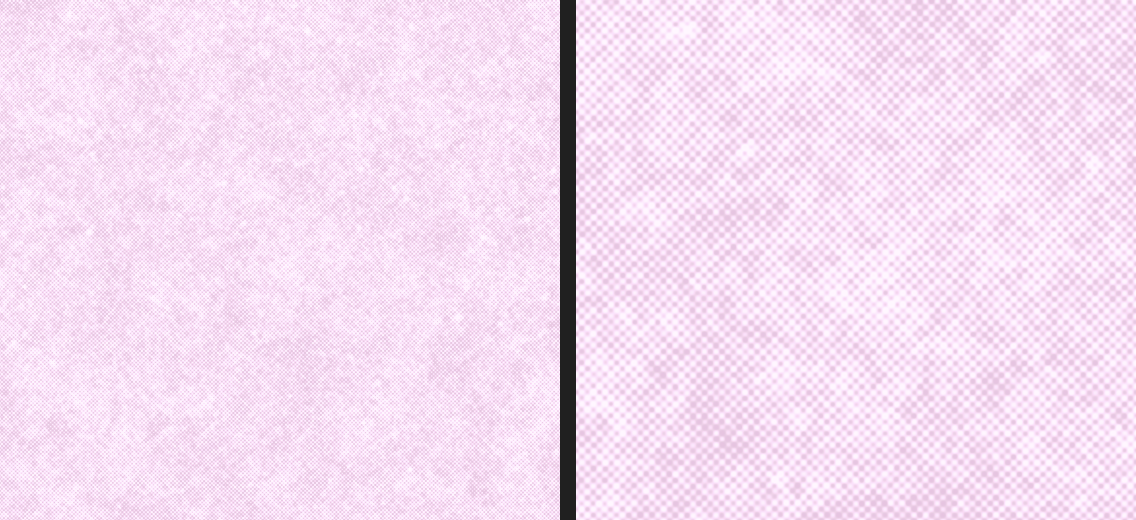
Left: the whole. Right: its middle third, enlarged.
This texture is drawn by a Shadertoy shader. Its source:

```glsl
// Pale pink woven cloth: a fine checker of soft dots, broken up by
// short diagonal strokes, uneven threads, faint cloudy wear and white flecks.
// A single tone value is summed from these layers and mapped to a colour ramp.

const float PI = 3.14159265;
const float THREADS = 288.0;    // half periods of the weave across the width
const float FLECK_GRID = 26.0;  // fleck cells across the width

const vec3 RAMP[6] = vec3[6](
    vec3(0.90, 0.77, 0.88), vec3(0.93, 0.82, 0.91), vec3(0.97, 0.85, 0.95),
    vec3(0.98, 0.88, 0.98), vec3(0.99, 0.92, 0.99), vec3(1.00, 0.97, 1.00));
const float STOPS[6] = float[6](0.01, 0.15, 0.32, 0.525, 0.765, 0.99);

float hash(vec2 p) {
    vec3 q = fract(p.xyx * 0.1031);
    q += dot(q, q.yzx + 33.33);
    return fract((q.x + q.y) * q.z);
}

// Smooth value noise from -1 to 1
float noise(vec2 p) {
    vec2 i = floor(p), f = fract(p);
    f = f * f * (3.0 - 2.0 * f);
    float low = mix(hash(i), hash(i + vec2(1, 0)), f.x);
    float high = mix(hash(i + vec2(0, 1)), hash(i + vec2(1, 1)), f.x);
    return 2.0 * mix(low, high, f.y) - 1.0;
}

float clouds(vec2 p, int octaves) {
    float sum = 0.0, amplitude = 0.5;
    for (int i = 0; i < octaves; i++) {
        sum += amplitude * noise(p);
        p = mat2(1.6, 1.2, -1.2, 1.6) * p + 17.3;
        amplitude *= 0.72;
    }
    return sum;
}

// Checker of round dots at whole-number positions
float weave(vec2 p) {
    return cos(PI * p.x) * cos(PI * p.y);
}

// Short streaks running along both diagonals
float strokes(vec2 p) {
    vec2 d = vec2(p.x + p.y, p.x - p.y) * 0.5;
    return noise(d * vec2(0.35, 1.0) + 411.0) + noise(d * vec2(1.0, 0.35) + 733.0);
}

// Sparse soft spots, one candidate per cell
float flecks(vec2 p, float share) {
    vec2 cell = floor(p);
    float sum = 0.0;
    for (int y = -1; y <= 1; y++)
    for (int x = -1; x <= 1; x++) {
        vec2 id = cell + vec2(x, y);
        vec2 centre = id + vec2(hash(id + 51.7), hash(id + 93.1));
        float radius = mix(0.07, 0.14, hash(id + 27.9));
        vec2 d = (p - centre) / radius;
        sum += step(hash(id + 5.3), share) * exp(-dot(d, d));
    }
    return sum;
}

vec3 rampColour(float tone) {
    vec3 colour = RAMP[0];
    for (int i = 1; i < 6; i++) {
        float blend = clamp((tone - STOPS[i - 1]) / (STOPS[i] - STOPS[i - 1]), 0.0, 1.0);
        colour = mix(colour, RAMP[i], blend);
    }
    return colour;
}

void mainImage(out vec4 fragColor, in vec2 fragCoord) {
    vec2 uv = fragCoord / iResolution.x;
    vec2 thread = uv * THREADS;

    // Slight wander of the threads
    vec2 wander = vec2(noise(uv * 40.0 + 61.0), noise(uv * 40.0 + 87.0));
    float tone = 1.2 * weave(thread + 0.12 * wander);

    // Uneven cloth
    tone += 0.50 * noise(thread + 203.0);
    tone += 0.36 * strokes(thread);
    tone += 0.56 * clouds(uv * 14.0 + 9.0, 4);
    tone += 1.3 * flecks(uv * FLECK_GRID, 0.14);

    // Spread the tones evenly along the ramp
    float share = 0.5 + 0.5 * tanh(1.25 * tone);
    fragColor = vec4(rampColour(share), 1.0);
}
```
